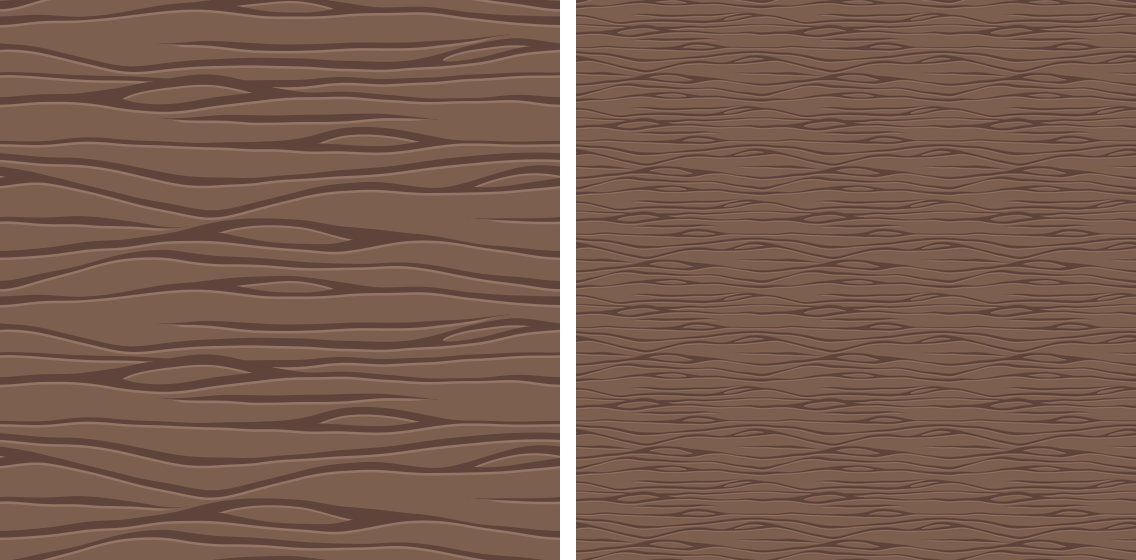
Left, the tile; right, the same tile 3 across and 3 down.
This texture is drawn by a WebGL 2 fragment shader. Its source:

```glsl
#version 300 es
precision highp float;
// Flat cartoon wood grain: wavy horizontal grooves with a light lower lip.
// Each groove is a pair of edge curves; some taper out, others split around
// lens-shaped knots. Wrapped noise and whole row counts make it tile.

#define ROWS 12.0          // grooves in one vertical repeat
#define REPEATS 2.0        // vertical repeats on the canvas
#define SHARED_WAVE 1.5    // bending common to neighbouring grooves, in rows
#define OWN_WAVE 0.62      // bending of each groove alone, in rows
#define THIN 0.055         // smallest half thickness of a groove, in rows
#define THICK 0.215        // largest half thickness of a groove, in rows
#define LIP 0.108          // width of the light lip, in rows
#define PLANK vec3(0.490, 0.373, 0.310)
#define GROOVE vec3(0.369, 0.267, 0.227)
#define LIGHT vec3(0.580, 0.459, 0.400)

uniform vec2 u_resolution;
out vec4 fragColor;

float hash(vec2 p) {
    vec3 q = fract(p.xyx * 0.1031);
    q += dot(q, q.yzx + 33.33);
    return fract((q.x + q.y) * q.z);
}

// Value noise that repeats after a whole number of cells.
float noise(vec2 p, vec2 period) {
    vec2 i = floor(p), f = fract(p);
    f = f * f * (3.0 - 2.0 * f);
    vec2 a = mod(i, period), b = mod(i + 1.0, period);
    return mix(mix(hash(a), hash(vec2(b.x, a.y)), f.x),
               mix(hash(vec2(a.x, b.y)), hash(b), f.x), f.y);
}

// One-dimensional wrapped noise, centred on zero, separate for each row.
float rowNoise(float x, float cells, float row, float seed) {
    return noise(vec2(x * cells, row + seed), vec2(cells, 1000.0)) - 0.5;
}

// Shortest signed distance around the horizontal wrap.
float wrapped(float d) {
    return fract(d + 0.5) - 0.5;
}

// Knot of a row: centre, half length, height, skew. Only odd rows have one.
vec4 knotOf(float row) {
    float size = hash(vec2(row, 71.0));
    return vec4(fract(row * 0.309 + 0.25 * hash(vec2(row, 53.0))),
                mix(0.07, 0.125, size),
                mix(0.2, 0.5, size) * mod(row, 2.0),
                mix(0.6, 1.3, hash(vec2(row, 97.0))));
}

// Smooth swelling of a groove around its knot.
float bulge(float x, float row) {
    vec4 knot = knotOf(mod(row, ROWS));
    float s = wrapped(x - knot.x) / (1.9 * knot.y);
    float bell = max(1.0 - s * s, 0.0);
    return knot.z * bell * bell;
}

// Pointed, lopsided outline of the knot.
float lens(float x, vec4 knot) {
    float t = clamp(0.5 + 0.5 * wrapped(x - knot.x) / knot.y, 0.0, 1.0);
    t = pow(t, knot.w);
    return knot.z * 4.0 * t * (1.0 - t);
}

// Height of a groove's middle line; knots push their neighbours aside.
float middle(float x, float row) {
    float shared = noise(vec2(x * 3.0, row / 3.0), vec2(3.0, ROWS / 3.0)) - 0.5;
    return 0.5 + SHARED_WAVE * shared
        + OWN_WAVE * rowNoise(x, 5.0, row, 20.0)
        + 0.14 * rowNoise(x, 13.0, row, 60.0)
        + 0.55 * (bulge(x, row - 1.0) - bulge(x, row + 1.0));
}

// Half thickness; every fourth groove is short and ends in points.
float halfThickness(float x, float row) {
    float h = mix(THIN, THICK, 0.5 + rowNoise(x, 6.0, row, 140.0));
    if (mod(row, 4.0) == 2.0) {
        float reach = mix(0.24, 0.36, hash(vec2(row, 31.0)));
        float d = abs(wrapped(x - hash(vec2(row, 43.0))));
        h = mix(-0.05, h, clamp((reach - d) / 0.2, 0.0, 1.0));
    }
    return h;
}

void main() {
    vec2 uv = gl_FragCoord.xy / u_resolution;
    float x = uv.x, y = uv.y * ROWS * REPEATS;
    float px = ROWS * REPEATS / u_resolution.y;
    float dark = 0.0, light = 0.0;

    for (float k = -3.0; k <= 3.0; k++) {
        float cell = floor(y) + k;
        float row = mod(cell, ROWS);
        float d = y - cell - middle(x, row);
        float h = halfThickness(x, row), swell = bulge(x, row);
        float top = h + 1.3 * swell, bottom = -h - swell;

        // Groove, and the lip just below it
        float groove = clamp(min(top - d, d - bottom) / px + 0.5, 0.0, 1.0);
        float fade = smoothstep(0.0, 0.05, h);
        float under = min(0.5 * LIP, max(h, 0.0));
        float lip = min(d - bottom + LIP * fade, bottom + under - d);
        light = max(light, fade * clamp(lip / px + 0.5, 0.0, 1.0));

        // Knot cut out of the groove, lit along its upper edge
        float outline = lens(x, knotOf(row));
        float inside = min(0.9 * outline - d, d + 0.75 * outline);
        float island = clamp(inside / px, 0.0, 1.0);
        float rim = clamp((d - 0.9 * outline + LIP) / px + 0.5, 0.0, 1.0);
        light = max(light, rim * step(0.001, island));
        dark = max(dark, groove * (1.0 - island));
    }

    fragColor = vec4(mix(mix(PLANK, LIGHT, light), GROOVE, dark), 1.0);
}
```
